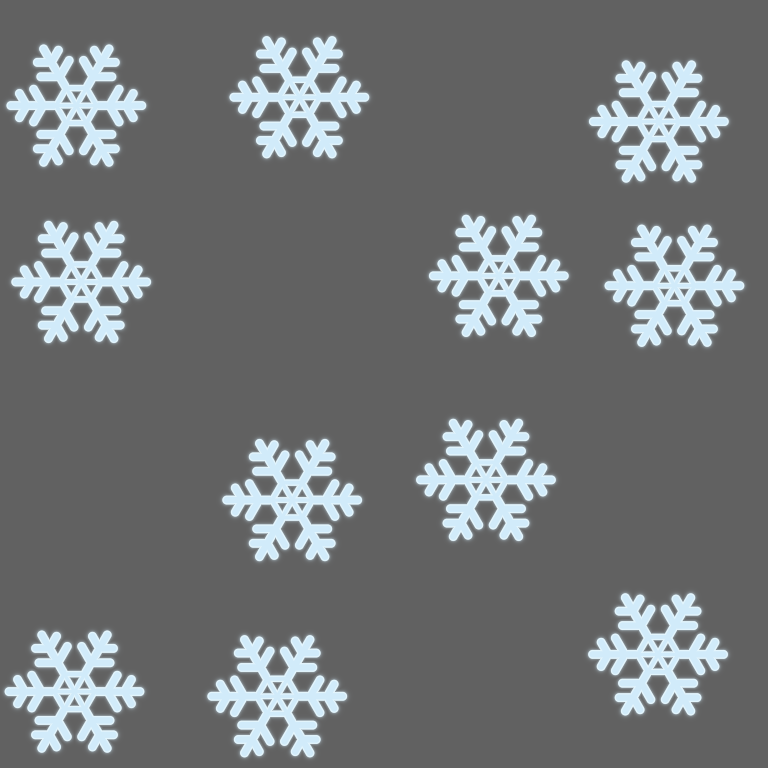
Write a Shadertoy shader that draws this pattern.

```glsl
const float PI = 3.14159265;

float hash(vec2 p) {
    return fract(sin(dot(p, vec2(127.1, 311.7))) * 43758.5453);
}

// Distance to a round-ended bar
float bar(vec2 p, vec2 a, vec2 b, float halfWidth) {
    vec2 pa = p - a, ba = b - a;
    float t = clamp(dot(pa, ba) / dot(ba, ba), 0.0, 1.0);
    return length(pa - ba * t) - halfWidth;
}

// Six-armed flake of radius 1, folded into half of one arm's sector
float snowflake(vec2 p) {
    float angle = mod(atan(p.y, p.x) + PI / 6.0, PI / 3.0) - PI / 6.0;
    p = length(p) * vec2(cos(angle), abs(sin(angle)));
    vec2 branchDir = vec2(0.5, 0.866);

    // Arm with an inner and an outer pair of branches
    float d = bar(p, vec2(0.32, 0.0), vec2(0.936, 0.0), 0.064);
    d = min(d, bar(p, vec2(0.476, 0.0), vec2(0.476, 0.0) + branchDir * 0.27, 0.064));
    d = min(d, bar(p, vec2(0.714, 0.0), vec2(0.714, 0.0) + branchDir * 0.2, 0.064));

    // Central hexagon with thin spokes
    d = min(d, abs(dot(p, vec2(0.866, 0.5)) - 0.25) - 0.047);
    return min(d, bar(p, vec2(0.0), vec2(0.32, 0.0), 0.043));
}

void mainImage(out vec4 fragColor, in vec2 fragCoord) {
    vec2 uv = fragCoord / iResolution.y;
    float pixel = 1.0 / iResolution.y;
    vec3 background = vec3(0.38);
    vec3 ice = vec3(0.82, 0.92, 0.98);
    vec3 frost = vec3(0.89, 0.96, 0.99);

    // Jittered flakes on a 4 by 4 grid, every third diagonal left empty
    vec2 cell = floor(uv * 4.0);
    vec2 jitter = vec2(hash(cell), hash(cell + 19.3)) * 2.0 - 1.0;
    vec2 center = (cell + 0.5) / 4.0 + jitter * vec2(0.028, 0.038);
    float present = step(0.5, abs(mod(cell.x - cell.y, 3.0) - 2.0));

    float radius = 0.091;
    float d = snowflake((uv - center) / radius) * radius;

    // Soft halo, then a pale rim around the icy body
    float halo = 0.45 * exp(-max(d, 0.0) / 0.0018) * present;
    float body = (1.0 - smoothstep(-0.6 * pixel, 0.6 * pixel, d)) * present;
    vec3 flake = mix(ice, frost, smoothstep(-0.0025, -0.001, d));
    vec3 color = mix(mix(background, ice, halo), flake, body);
    fragColor = vec4(color, 1.0);
}
```
